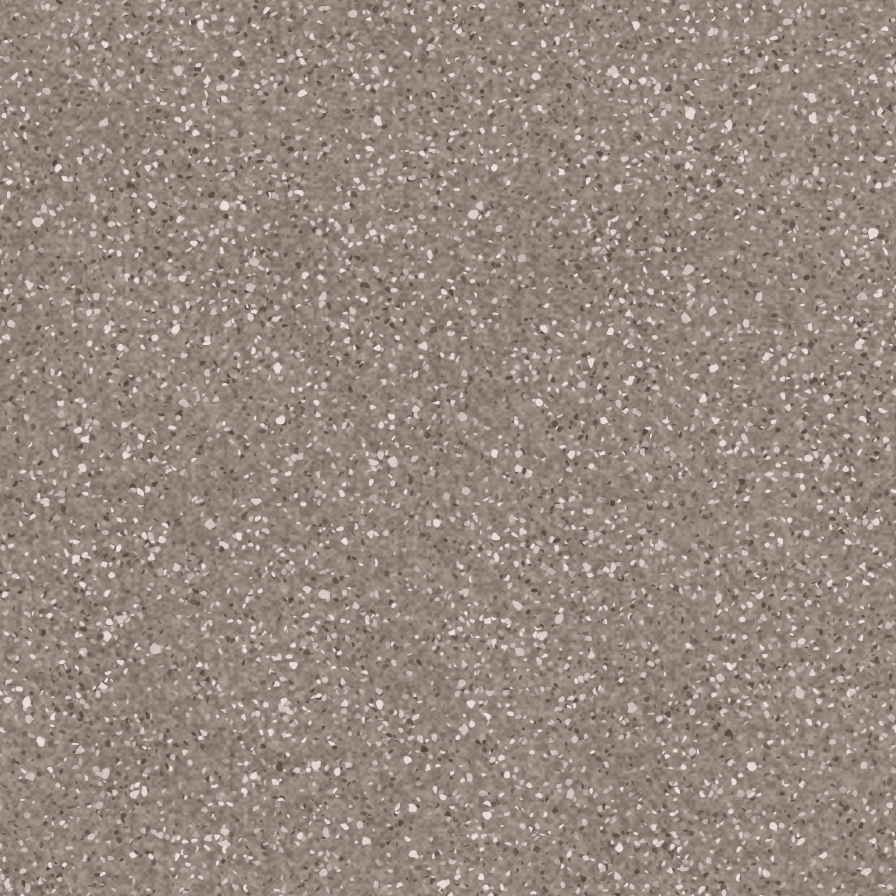
Write a Shadertoy shader that draws this texture.

```glsl
// Speckled stone surface: a warm grey-brown mottled ground strewn with small
// pale chips and dark grains. Each speck layer is a jittered cell grid of
// rotated ellipses with a wobbled outline; slow noise makes loose clusters.

float hash(vec2 p) {
    return fract(sin(dot(p, vec2(127.1, 311.7))) * 43758.5453);
}

vec2 hash2(vec2 p) {
    return vec2(hash(p), hash(p + 57.3));
}

float valueNoise(vec2 p) {
    vec2 cell = floor(p);
    vec2 f = fract(p);
    f = f * f * (3.0 - 2.0 * f);
    float low = mix(hash(cell), hash(cell + vec2(1.0, 0.0)), f.x);
    float high = mix(hash(cell + vec2(0.0, 1.0)), hash(cell + 1.0), f.x);
    return mix(low, high, f.y);
}

// Coverage by specks; radii are fractions of a cell, share is the filled cells
float specks(vec2 uv, float cells, float share, vec2 radii, float faintest, float seed) {
    vec2 p = uv * cells;
    vec2 home = floor(p);
    float softness = 0.0014 * cells;
    float coverage = 0.0;
    for (int y = -1; y <= 1; y++) {
        for (int x = -1; x <= 1; x++) {
            vec2 cell = home + vec2(x, y);
            vec2 id = cell + seed;
            float cluster = 0.45 + 1.1 * valueNoise(cell / cells * 24.0 + seed);
            if (hash(id + 3.7) > share * cluster) continue;

            vec2 d = p - cell - hash2(id + 11.9);
            float angle = 6.2832 * hash(id + 23.1);
            float c = cos(angle), s = sin(angle);
            d = mat2(c, s, -s, c) * d;
            d.y *= mix(1.0, 1.8, hash(id + 31.3));

            float size = hash(id + 41.7);
            float radius = mix(radii.x, radii.y, size * size);
            float strength = mix(faintest, 1.0, hash(id + 53.9));
            float inside = 1.0 - smoothstep(radius - softness * 0.7, radius + softness, length(d));
            coverage = max(coverage, strength * inside);
        }
    }
    return coverage;
}

void mainImage(out vec4 fragColor, in vec2 fragCoord) {
    vec2 uv = fragCoord / iResolution.y;

    // Mottled ground with fine grain and faint broad shading
    float grain = 0.13 * (valueNoise(uv * 190.0) - 0.5)
                + 0.11 * (valueNoise(uv * 310.0 + 40.0) - 0.5)
                + 0.025 * (valueNoise(uv * 7.0 + 9.0) - 0.5);
    vec3 color = vec3(0.580, 0.517, 0.485) + grain;

    // Wobble the outlines of the specks
    vec2 wobble = vec2(valueNoise(uv * 210.0 + 71.0), valueNoise(uv * 210.0 + 133.0)) - 0.5;
    vec2 p = uv + 0.0035 * wobble;

    // Dark grains
    vec3 darkGrain = vec3(0.31, 0.25, 0.22);
    float dark = specks(p, 125.0, 0.30, vec2(0.22, 0.45), 0.2, 17.0);
    color = mix(color, darkGrain, 0.85 * dark);

    // Pale chips: many small ones, then a few larger ones
    vec3 paleChip = vec3(0.93, 0.885, 0.875);
    float pale = specks(p, 122.0, 0.32, vec2(0.24, 0.48), 0.25, 211.0);
    pale = max(pale, specks(p, 72.0, 0.07, vec2(0.28, 0.44), 0.6, 389.0));
    color = mix(color, paleChip, pale);

    fragColor = vec4(color, 1.0);
}
```
